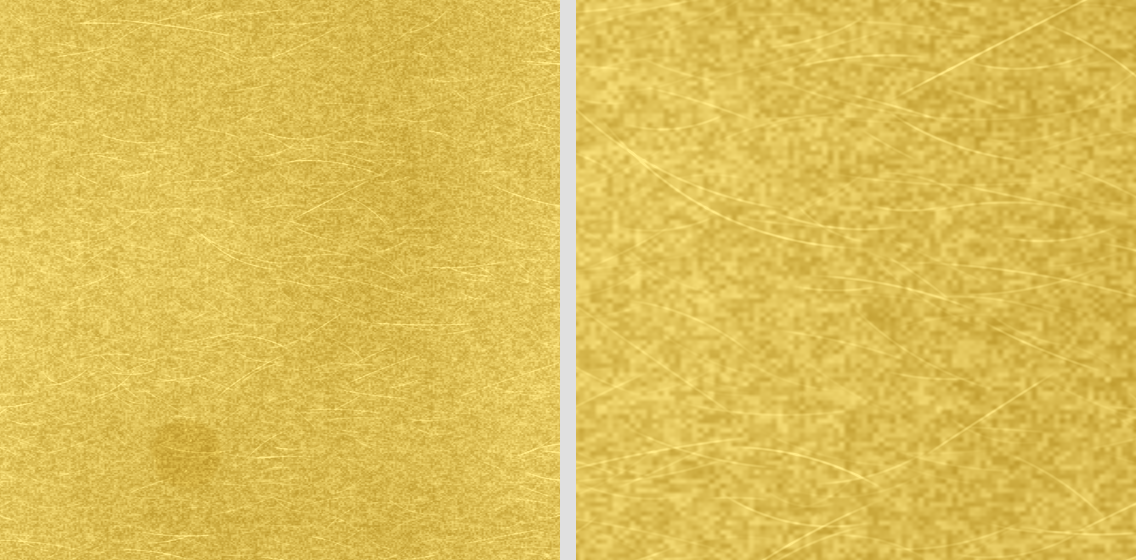
Left, the full canvas; right, a detail of the centre.
Reproduce this texture procedurally as a Shadertoy shader.

```glsl
const vec3 DEEP_GOLD = vec3(0.80, 0.67, 0.245);
const vec3 PALE_GOLD = vec3(0.96, 0.86, 0.455);
const vec3 STAIN_TINT = vec3(0.955, 0.925, 0.78);
const float BASE_TONE = 0.42;
const float GRAIN_SCALE = 330.0;
const float GRAIN_CONTRAST = 0.85;
const float MOTTLE_CONTRAST = 0.38;
const float CLOUD_CONTRAST = 0.42;
const float FIBRE_HALF_WIDTH = 0.0008;
const float FIBRE_TILT = 0.75;
const float FIBRE_BEND = 0.42;
const int FIBRE_LAYERS = 6;
const vec2 STAIN_CENTRE = vec2(0.333, 0.19);
const float STAIN_RADIUS = 0.062;

float hash(vec2 p) {
    vec3 q = fract(p.xyx * vec3(0.1031, 0.1030, 0.0973));
    q += dot(q, q.yzx + 33.33);
    return fract((q.x + q.y) * q.z);
}

float noise(vec2 p) {
    vec2 i = floor(p), f = fract(p);
    f = f * f * (3.0 - 2.0 * f);
    float low = mix(hash(i), hash(i + vec2(1, 0)), f.x);
    float high = mix(hash(i + vec2(0, 1)), hash(i + vec2(1, 1)), f.x);
    return mix(low, high, f.y);
}

float fbm(vec2 p) {
    float sum = 0.0, gain = 0.5;
    for (int i = 0; i < 4; i++) {
        sum += gain * noise(p);
        p = p * 2.03 + 17.3;
        gain *= 0.5;
    }
    return sum / 0.9375;
}

// One bowed, tapering hair; p is relative to its middle
float fibre(vec2 p, float halfLength, float bend, float pixel) {
    float curve = bend * (p.x * p.x / halfLength - 0.3 * halfLength);
    float slope = 2.0 * bend * p.x / halfLength;
    float d = abs(p.y - curve) / sqrt(1.0 + slope * slope);
    float line = 1.0 - smoothstep(0.0, FIBRE_HALF_WIDTH + pixel, d);
    return line * (1.0 - smoothstep(0.55, 1.0, abs(p.x) / halfLength));
}

// Hairs scattered one per cell, overlapping into the neighbours
float fibreLayer(vec2 uv, float cellSize, float density, float seed, float pixel) {
    vec2 grid = uv / cellSize + seed * 0.37;
    vec2 cell = floor(grid);
    float sum = 0.0;
    for (int y = -1; y <= 1; y++) {
        for (int x = -1; x <= 1; x++) {
            vec2 id = cell + vec2(x, y);
            vec2 key = id + seed * 41.0 + 100.0;
            if (hash(key + 3.1) > density) continue;
            vec2 middle = id + vec2(hash(key + 7.7), hash(key + 13.3));
            float tilt = (hash(key + 19.9) + hash(key + 23.1) - 1.0) * FIBRE_TILT;
            float c = cos(tilt), s = sin(tilt);
            vec2 p = mat2(c, -s, s, c) * (grid - middle) * cellSize;
            float halfLength = cellSize * mix(0.45, 0.92, hash(key + 29.7));
            float bend = (hash(key + 31.3) - 0.4) * FIBRE_BEND;
            float strength = mix(0.25, 1.0, pow(hash(key + 37.9), 2.0));
            sum += strength * fibre(p, halfLength, bend, pixel);
        }
    }
    return sum;
}

void mainImage(out vec4 fragColor, in vec2 fragCoord) {
    vec2 uv = fragCoord / iResolution.y;
    float pixel = 0.8 / iResolution.y;

    // Soft clouds, pale side margins and a duller foot
    float clouds = fbm(uv * vec2(3.2, 4.0) + 5.0) - 0.5;
    float margin = smoothstep(0.24, 0.55, abs(uv.x - 0.48));
    float foot = 1.0 - smoothstep(0.06, 0.16, uv.y + 0.06 * clouds);
    float shade = exp(-dot((uv - vec2(0.69, 0.62)) * vec2(7.0, 3.0),
                           (uv - vec2(0.69, 0.62)) * vec2(7.0, 3.0)));
    float tone = BASE_TONE + CLOUD_CONTRAST * clouds;
    tone += 0.16 * margin - 0.07 * foot - 0.13 * shade;

    // Paper grain, slightly drawn out sideways, with a faint upright weave
    tone += GRAIN_CONTRAST * (noise(uv * GRAIN_SCALE * vec2(0.9, 1.1)) - 0.5);
    tone += MOTTLE_CONTRAST * (noise(uv * GRAIN_SCALE * vec2(0.28, 0.45) + 50.0) - 0.5);
    tone += 0.12 * (noise(uv * vec2(230.0, 24.0) + 80.0) - 0.5);

    // Fibres: few long bright ones above many short faint ones
    float patches = mix(0.55, 1.3, noise(uv * 6.0 + 30.0));
    for (int i = 0; i < FIBRE_LAYERS; i++) {
        float depth = float(i) / float(FIBRE_LAYERS - 1);
        float cellSize = mix(0.155, 0.042, sqrt(depth));
        float strength = mix(0.85, 0.42, depth);
        float density = mix(0.5, 0.95, depth);
        tone += strength * patches * fibreLayer(uv, cellSize, density, float(i) + 1.0, pixel);
    }

    // Round stain with a soft rim and tiny pale flecks
    float rim = length(uv - STAIN_CENTRE) + 0.008 * (noise(uv * 40.0) - 0.5);
    float stain = 1.0 - smoothstep(STAIN_RADIUS - 0.007, STAIN_RADIUS + 0.007, rim);
    vec2 fleckGrid = uv * 110.0;
    float fleck = step(0.975, hash(floor(fleckGrid) + 9.0));
    fleck *= 1.0 - smoothstep(0.1, 0.35, length(fract(fleckGrid) - 0.5));
    tone += fleck * mix(0.25, 0.7, stain);

    vec3 gold = mix(DEEP_GOLD, PALE_GOLD, clamp(tone, -0.25, 1.3));
    gold *= mix(vec3(1.0), STAIN_TINT, stain);
    fragColor = vec4(clamp(gold, 0.0, 1.0), 1.0);
}
```
